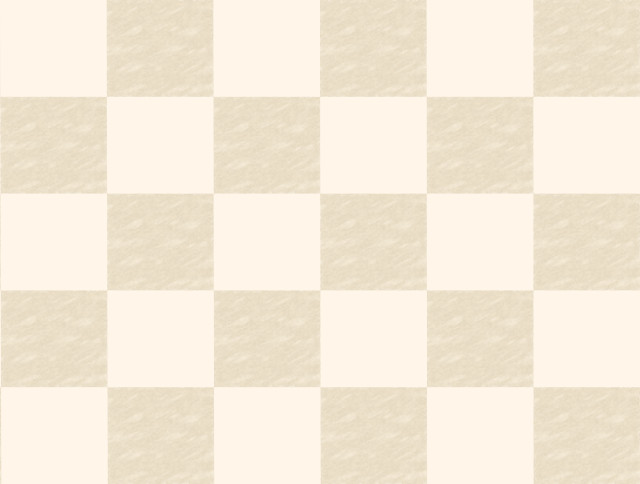
Give the GLSL for this pattern, as a WebGL 1 fragment shader.

```glsl
precision highp float;
// Cream and beige checkerboard, six by five, with brushed streaks in the beige tiles.

uniform vec2 u_resolution;

float hash(vec2 p) {
  return fract(sin(dot(p, vec2(127.1, 311.7))) * 43758.5453);
}

float noise(vec2 p) {
  vec2 i = floor(p);
  vec2 f = fract(p);
  f = f * f * (3.0 - 2.0 * f);
  return mix(mix(hash(i), hash(i + vec2(1.0, 0.0)), f.x),
             mix(hash(i + vec2(0.0, 1.0)), hash(i + vec2(1.0, 1.0)), f.x), f.y);
}

// Signed distance to the nearest grid line, with sign alternating per cell
vec2 alternatingDistance(vec2 p) {
  return 0.5 - abs(mod(p + 0.5, 2.0) - 1.0);
}

// Brushed surface, identical in every beige tile
vec3 brushedBeige(vec2 t) {
  // Short strokes rising to the right
  vec2 slanted = vec2(0.85 * t.x + 0.5 * t.y, 0.85 * t.y - 0.5 * t.x);
  float strokes = smoothstep(0.4, 0.85, noise(slanted * vec2(9.0, 28.0) + 3.0));
  float hairs = noise(slanted * vec2(22.0, 60.0) + 17.0);

  // Five wavering horizontal bands gather the strokes
  float waver = 0.05 * (noise(t * vec2(5.0, 3.0) + 9.0) - 0.5);
  float band = 0.5 + 0.5 * cos(6.2832 * 5.0 * (t.y + waver - 0.08 - 0.02 * t.x));
  float light = strokes * (0.15 + 0.85 * band * band);

  float grain = noise(t * vec2(64.0, 58.0)) - 0.5;
  vec3 color = mix(vec3(0.914, 0.867, 0.777), vec3(0.955, 0.915, 0.835), 0.8 * light);
  color += 0.022 * (hairs - 0.5) + 0.026 * grain;

  // Pale speckles along the rim
  vec2 inset = min(t, 1.0 - t);
  float rim = 1.0 - smoothstep(0.0, 0.035, min(inset.x, inset.y));
  float speckle = smoothstep(0.45, 0.8, noise(t * 45.0 + 31.0));
  return mix(color, vec3(0.96, 0.93, 0.875), 0.6 * rim * speckle);
}

void main() {
  vec2 uv = gl_FragCoord.xy / u_resolution;
  vec2 grid = uv * vec2(6.0, 5.0);
  grid.x -= 0.012 * (1.0 - uv.y) * (1.0 - uv.x); // columns lean very slightly

  // Antialiased checker mask
  vec2 pixel = vec2(6.0, 5.0) / u_resolution;
  vec2 side = clamp(2.0 * alternatingDistance(grid) / pixel, -1.0, 1.0);
  float beige = 0.5 - 0.5 * side.x * side.y;

  vec3 color = mix(vec3(1.0, 0.965, 0.915), brushedBeige(fract(grid)), beige);
  gl_FragColor = vec4(color, 1.0);
}
```
